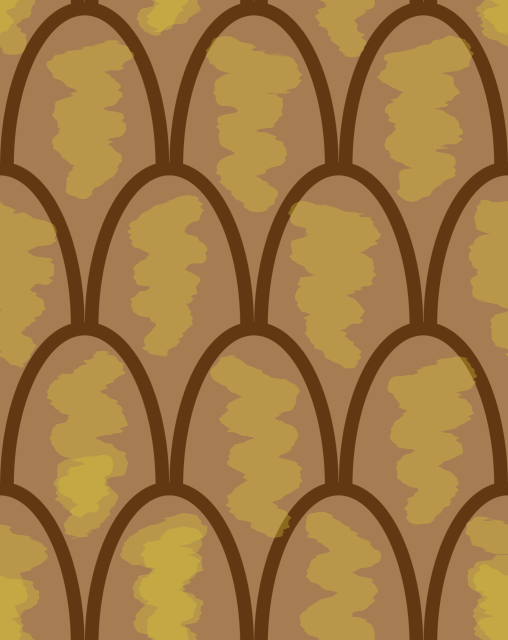
A Shadertoy shader for this pattern:

```glsl
// Overlapping rows of arched scales, outlined in dark brown on tan, each one daubed
// with a translucent yellow zigzag brush stroke. Arches are half-ellipse distances;
// strokes are hashed polylines with frayed edges. Tiles: 3 columns by 4 rows.

const vec2 REPEATS = vec2(3.0, 4.0);
const float ROW_HEIGHT = 0.9458;            // in column widths
const vec2 ARCH_RADII = vec2(0.459, 0.93);
const float LINE_HALF = 0.0405;
const float PAINT_OPACITY = 0.35;
const int BRUSH_TURNS = 7;

const vec3 TAN = vec3(0.65, 0.49, 0.32);
const vec3 BROWN = vec3(0.38, 0.22, 0.07);
const vec3 YELLOW = vec3(0.85, 0.78, 0.23);

float hash(vec2 p) {
    vec3 q = fract(p.xyx * 0.1031);
    q += dot(q, q.yzx + 33.33);
    return fract((q.x + q.y) * q.z);
}

float valueNoise(vec2 p) {
    vec2 i = floor(p), f = fract(p);
    f = f * f * (3.0 - 2.0 * f);
    return mix(mix(hash(i), hash(i + vec2(1, 0)), f.x),
               mix(hash(i + vec2(0, 1)), hash(i + vec2(1, 1)), f.x), f.y);
}

float coverage(float d, float soft) {
    return 1.0 - smoothstep(-soft, soft, d);
}

float segmentDistance(vec2 p, vec2 a, vec2 b) {
    vec2 ap = p - a, ab = b - a;
    return length(ap - ab * clamp(dot(ap, ab) / dot(ab, ab), 0.0, 1.0));
}

// Outline of a half ellipse whose crown touches y = 0, with y pointing down
float archDistance(vec2 p) {
    vec2 q = vec2(p.x, ARCH_RADII.y + LINE_HALF + 0.005 - p.y);
    float below = -q.y - 0.02;
    q.y = max(q.y, 0.0);
    float f = length(q / ARCH_RADII);
    float d = f * (f - 1.0) / max(length(q / (ARCH_RADII * ARCH_RADII)), 1e-4);
    return max(abs(d) - LINE_HALF, below);
}

// Corner k of a zigzag that narrows towards its lower end
vec2 brushCorner(float k, float top, float reach, float pitch, float seed) {
    float t = k / float(BRUSH_TURNS);
    float side = mod(k + seed, 2.0) * 2.0 - 1.0;
    float x = side * reach * mix(0.7, 1.25, hash(vec2(k, seed)));
    float drift = (hash(vec2(seed, 41.0)) - 0.5) * 0.1;
    float y = top + pitch * (k + 0.5 * (hash(vec2(k + 20.0, seed)) - 0.5));
    return vec2(x * mix(1.0, 0.35, t * t) + drift * (0.4 + t), y);
}

// Thick zigzag brush stroke with ragged edges
float brushDistance(vec2 p, float top, float reach, float pitch, float radius, float seed) {
    float d = 1e3;
    vec2 a = brushCorner(0.0, top, reach, pitch, seed);
    for (int k = 1; k <= BRUSH_TURNS; k++) {
        vec2 b = brushCorner(float(k), top, reach, pitch, seed);
        d = min(d, segmentDistance(p, a, b));
        a = b;
    }
    vec2 grain = p + vec2(3.0 + seed, 5.0);
    float fray = 0.04 * (valueNoise(grain * vec2(9.0, 13.0)) - 0.5)
               + 0.03 * (valueNoise(grain * vec2(14.0, 55.0)) - 0.5);
    return d - radius + fray;
}

void mainImage(out vec4 fragColor, in vec2 fragCoord) {
    vec2 uv = fragCoord / iResolution.xy;
    vec2 grid = vec2(uv.x, 1.0 - uv.y) * REPEATS;
    float soft = 0.75 * REPEATS.x / iResolution.x;
    float outline = 0.0;
    float bare = 1.0;                       // share left unpainted

    // Each point sees its own row and the row hanging down from above
    for (int k = 0; k < 2; k++) {
        float row = floor(grid.y) - float(k);
        float x = grid.x + 0.5 * mod(row, 2.0);
        vec2 p = vec2(fract(x) - 0.5, (grid.y - row) * ROW_HEIGHT - 0.005);
        vec2 id = mod(vec2(floor(x), row), REPEATS);
        float seed = id.x * 17.0 + id.y * 5.0 + 3.0;

        outline = max(outline, coverage(archDistance(p), soft));

        // Main daub
        float top = 0.29 + 0.04 * hash(id + 60.0);
        float pitch = 0.107 + 0.022 * hash(id + 80.0);
        float reach = 0.145 + 0.035 * hash(id + 90.0);
        float daub = coverage(brushDistance(p, top, reach, pitch, 0.092, seed), soft);
        bare *= 1.0 - PAINT_OPACITY * daub;

        // Second coat on a few lower scales
        float size = (id.x + id.y - 1.0) / 3.0;
        float hasCoat = step(id.x, id.y - 2.0);
        float coat = coverage(brushDistance(p, mix(1.12, 0.34, size), 0.1,
                                            0.1 * size, 0.075, seed + 70.0), soft);
        bare *= 1.0 - PAINT_OPACITY * coat * hasCoat;
    }

    vec3 color = mix(TAN, BROWN, outline);
    fragColor = vec4(mix(YELLOW, color, bare), 1.0);
}
```
